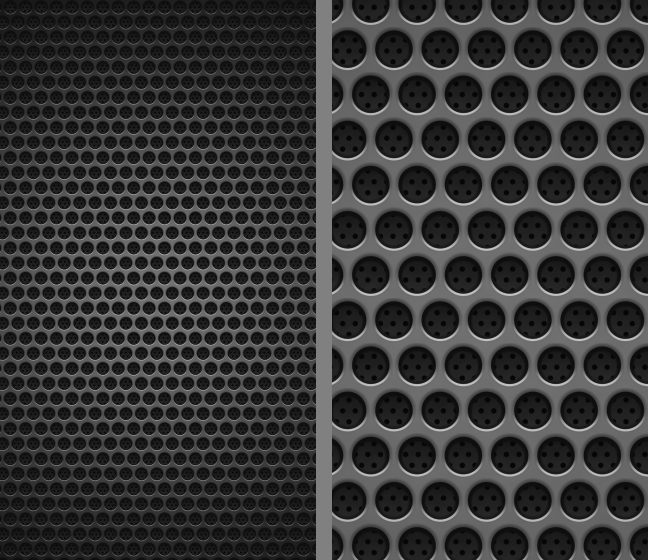
Left: the whole. Right: its middle third, enlarged.
A Shadertoy shader for this pattern:

```glsl
#define PITCH 0.04884
#define ROW_STEP 0.04764
#define FIRST_HOLE vec2(0.0324, 0.0232)
#define HOLE_RADIUS 0.405
#define FLOOR_RADIUS 0.325
#define RIM_WIDTH 0.055
#define MESH_PITCH 0.272
#define MESH_RADIUS 0.058
#define PLATE_LIGHT 0.44
#define FALLOFF vec2(0.36, 1.2)

// Coverage of a shape from its signed distance
float cover(float dist, float aa) {
    return smoothstep(aa, -aa, dist);
}

// Offset from the nearest point of a staggered grid
vec2 staggered(vec2 p, vec2 cell) {
    float row = floor(p.y / cell.y + 0.5);
    float x = p.x / cell.x + 0.5 * mod(row, 2.0);
    return vec2(fract(x + 0.5) - 0.5, p.y / cell.y - row) * cell;
}

// Soft pool of light in the middle of the plate
float plateLight(vec2 uv) {
    vec2 c = 2.0 * uv - vec2(1.0, 0.97);
    return PLATE_LIGHT * exp(-dot(FALLOFF, c * c));
}

// Fine grain from layered sines
float grain(vec2 p) {
    return sin(p.x * 5.3 + 2.0 * sin(p.y * 3.7)) * sin(p.y * 6.1 + p.x * 1.9);
}

void mainImage(out vec4 fragColor, in vec2 fragCoord) {
    vec2 uv = fragCoord / iResolution.xy;
    vec2 fromTop = vec2(fragCoord.x, iResolution.y - fragCoord.y) / iResolution.x;
    vec2 p = (fromTop - FIRST_HOLE) / PITCH;
    float aa = 0.75 / (iResolution.x * PITCH);

    vec2 q = staggered(p, vec2(1.0, ROW_STEP / PITCH));
    float r = length(q);
    float down = q.y / max(r, 0.001);
    float light = plateLight(uv);

    // Plate with a shaded bevel above each hole
    float shade = light * (1.0 + 0.015 * grain(p));
    float bevel = smoothstep(0.11, 0.0, r - HOLE_RADIUS);
    shade *= 1.0 - bevel * mix(0.4, 0.1, smoothstep(-0.8, 0.6, down));

    // Bright crescent on the lower lip
    float rim = cover(abs(r - HOLE_RADIUS - 0.4 * RIM_WIDTH) - 0.5 * RIM_WIDTH, aa);
    shade = mix(shade, 0.3 + 1.05 * light, rim * smoothstep(0.15, 0.95, down));

    // Dark wall of the hole
    float wall = 0.055 + 0.05 * smoothstep(0.0, 1.0, down) * light / PLATE_LIGHT;
    shade = mix(shade, wall, cover(r - HOLE_RADIUS, aa));

    // Recessed floor, pierced by a finer mesh that drifts between holes
    float ground = 0.125 + 0.09 * q.y + 0.006 * grain(p * 2.0);
    ground *= 0.75 + 0.25 * light / PLATE_LIGHT;
    vec2 m = staggered(p, MESH_PITCH * vec2(1.0, 0.866));
    ground = mix(ground, 0.025, cover(length(m) - MESH_RADIUS, aa));
    float floorDist = length(q - vec2(0.0, 0.02)) - FLOOR_RADIUS;
    shade = mix(shade, ground, cover(floorDist, aa + 0.02));

    fragColor = vec4(vec3(shade), 1.0);
}
```
